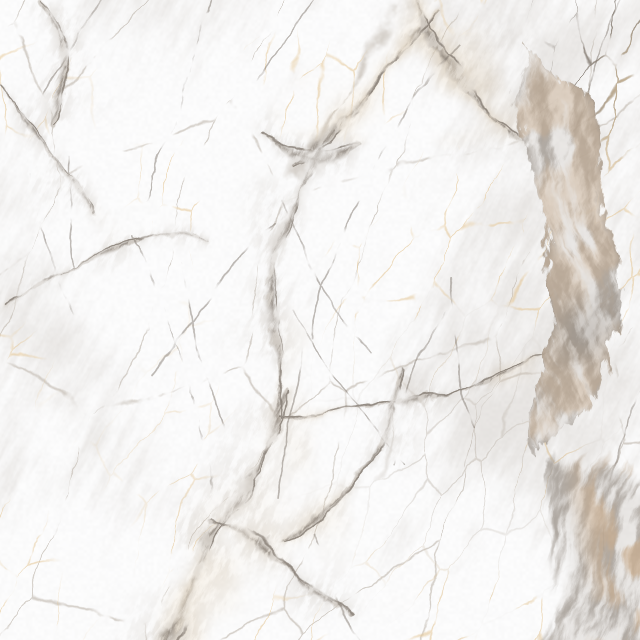
This texture is drawn by a three.js fragment shader. Its source:

```glsl
// White marble: pale clouds, broken smoky veins and a streaked tan seam at right.
// Bowed strokes are crinkled by layered sines and frayed by grain; cellular borders
// give the hairline cracks, and stretched value noise gives the mineral streaks.
#define WHITE vec3(0.985, 0.985, 0.986)
#define HAZE vec3(0.905, 0.895, 0.885)
#define ASH vec3(0.80, 0.775, 0.745)
#define SMOKE vec3(0.50, 0.465, 0.43)
#define TAN vec3(0.78, 0.66, 0.53)
#define GOLD vec3(0.90, 0.79, 0.61)
#define CRINKLE 0.014
#define CRACK_SCALE 5.0
#define STRANDS 16
#define SOFT_EDGE 0.0014

varying vec2 vUv;

float hash(vec2 p) {
  p = fract(p * vec2(0.1731, 0.3197) + 0.137);
  p += dot(p, p.yx + 23.45);
  return fract((p.x + p.y) * p.x * 7.31);
}

float noise(vec2 p) {
  vec2 i = floor(p), f = fract(p), e = vec2(1.0, 0.0);
  f = f * f * (3.0 - 2.0 * f);
  return mix(mix(hash(i), hash(i + e), f.x), mix(hash(i + e.yx), hash(i + e.xx), f.x), f.y);
}

float fbm(vec2 p) {
  float sum = 0.0, amp = 0.533;
  for (int i = 0; i < 4; i++) {
    sum += amp * noise(p);
    p = mat2(1.6, 1.2, -1.2, 1.6) * p + 7.3;
    amp *= 0.5;
  }
  return sum;
}

// Thin line along cell borders, where the two nearest centres tie
float cellCrack(vec2 p, float width) {
  vec2 cell = floor(p), near = vec2(8.0);
  for (int y = -1; y <= 1; y++) {
    for (int x = -1; x <= 1; x++) {
      vec2 c = cell + vec2(x, y);
      float d = length(c + vec2(hash(c), hash(c + 41.7)) - p);
      near = d < near.x ? vec2(d, near.x) : vec2(near.x, min(near.y, d));
    }
  }
  return 1.0 - smoothstep(0.0, width, near.y - near.x);
}

vec2 crinkle(vec2 p) {
  float freq = 9.0, amp = CRINKLE;
  for (int i = 0; i < 5; i++) {
    p += amp * sin(freq * (mat2(0.8, 0.6, -0.6, 0.8) * p).yx + float(i) * 1.7);
    freq *= 1.9;
    amp *= 0.52;
  }
  return p;
}

// Bowed stroke from a to b; ink holds dark filament, frayed body and halo
void addVein(inout vec3 ink, vec2 p, vec2 a, vec2 b, float bow, float width, float fray) {
  float len = length(b - a);
  vec2 axis = (b - a) / len, q = p - a;
  float along = dot(q, axis), t = clamp(along / len, 0.0, 1.0), arch = 4.0 * t * (1.0 - t);
  float side = dot(q, vec2(-axis.y, axis.x)) - bow * arch, over = along - t * len;
  width *= 0.4 + 0.6 * sqrt(arch);
  float d = length(vec2(side, over)), rim = length(vec2(side - 0.6 * width, over));
  float body = 1.0 - smoothstep(0.1 * width, width + SOFT_EDGE, d + fray * (1.6 * width + 0.004));
  ink = max(ink, vec3(1.0 - smoothstep(0.0003, 0.0008 + SOFT_EDGE, rim), body, exp(-d / (width * 2.5 + 0.001))));
}

// Mineral streaks slanting by lean
float streaks(vec2 p, float lean) {
  return fbm(vec2((p.x + lean * p.y) * 60.0, p.y * 13.0));
}

void main() {
  vec2 uv = vUv, p = crinkle(uv);
  p += 0.008 * (vec2(fbm(uv * 60.0), fbm(uv * 60.0 + 31.0)) - 0.5);
  float swell = noise(uv * 17.0), patches = noise(uv * 6.0 + 3.0), fine = noise(uv * 210.0);
  float grain = fbm(vec2((uv.x - 0.4 * uv.y) * 110.0, uv.y * 45.0));
  float broken = smoothstep(0.36, 0.6, fbm(uv * 24.0 + 9.0));

  // Cloudy ground with slanting fibres
  float cloud = fbm(uv * 3.5 + 2.0) + 0.07 * smoothstep(0.3, 1.0, uv.y);
  cloud += 0.3 * (streaks(uv, -0.5) - 0.5) + 0.12 * (grain - 0.5);
  vec3 color = mix(WHITE, HAZE, smoothstep(0.43, 0.86, cloud));

  // Broken hairline cracks, tangled at the upper right, and gold threads
  vec2 slant = vec2(p.x - 0.4 * p.y, p.y * 0.5) * CRACK_SCALE;
  float tangle = smoothstep(0.8, 0.9, uv.x) * smoothstep(0.68, 0.85, uv.y);
  float lattice = exp(-40.0 * dot(uv - vec2(0.73, 0.29), uv - vec2(0.73, 0.29)));
  float small = cellCrack(slant * 3.0 + 5.0, 0.045);
  color = mix(color, ASH, cellCrack(slant, 0.016) * broken * 0.8);
  color = mix(color, ASH, small * lattice * 0.7);
  color = mix(color, SMOKE, small * tangle * broken * 0.8);
  color = mix(color, GOLD, small * broken * smoothstep(0.4, 0.7, noise(uv * 7.0 + 19.0)) * 0.6);

  // Main veins, then scattered slanting strands
  float w = mix(0.0015, 0.02, swell * swell), fray = grain - 0.42;
  vec3 ink = vec3(0.0), thin = vec3(0.0);
  addVein(ink, p, vec2(0.67, 0.99), vec2(0.47, 0.74), 0.01, w * 0.7, fray);
  addVein(ink, p, vec2(0.51, 0.77), vec2(0.42, 0.36), -0.03, w * 1.2, fray);
  addVein(ink, p, vec2(0.43, 0.4), vec2(0.24, -0.05), 0.01, w * 1.8, fray);
  addVein(ink, p, vec2(0.34, 0.2), vec2(0.56, 0.03), 0.01, w * 1.2, fray);
  addVein(ink, p, vec2(0.42, 0.77), vec2(0.57, 0.78), -0.02, w, fray);
  addVein(ink, p, vec2(0.64, 0.43), vec2(0.44, 0.16), 0.02, w, fray);
  addVein(ink, p, vec2(0.42, 0.36), vec2(0.89, 0.45), -0.02, w * 0.5, fray);
  addVein(ink, p, vec2(0.62, 1.03), vec2(0.83, 0.78), -0.02, w * 1.3, fray);
  addVein(ink, p, vec2(0.01, 0.87), vec2(0.13, 0.66), 0.01, w, fray);
  addVein(ink, p, vec2(0.07, 1.0), vec2(0.09, 0.82), 0.03, w * 1.3, fray);
  addVein(ink, p, vec2(0.0, 0.52), vec2(0.33, 0.61), 0.03, w * 0.6, fray);
  addVein(thin, p, vec2(0.33, 1.0), vec2(0.23, 0.66), 0.01, w * 0.3, fray);
  addVein(thin, p, vec2(0.19, 0.61), vec2(0.33, 0.24), 0.01, w * 0.3, fray);
  for (int i = 0; i < STRANDS; i++) {
    vec2 id = vec2(i, 3 * i + 1), a = vec2(hash(id), hash(id + 5.0));
    vec2 reach = vec2(hash(id + 9.0) - 0.4, 0.6) * 0.4;
    addVein(thin, mix(uv, p, 0.6), a - reach * 0.5, a + reach * 0.5, 0.01, 0.0006, fray);
  }
  float dark = smoothstep(0.34, 0.66, grain);
  color = mix(color, ASH, ink.z * mix(0.05, 0.5, dark));
  color = mix(color, GOLD, ink.z * smoothstep(0.6, 0.8, patches) * 0.25);
  color = mix(color, mix(ASH, SMOKE, dark), ink.y * (0.4 + 0.5 * broken));
  color = mix(color, SMOKE, max(ink.x * 0.75, thin.x * 0.5) * broken);

  // Streaked seam: a curved upper blade and a broad foot in the corner
  float above = streaks(p, 0.3), below = streaks(p, -0.4), h = p.y - 0.48;
  float middle = 0.925 - 0.6 * h * h - 0.25 * max(-h, 0.0);
  float blade = 0.052 * smoothstep(0.25, 0.36, p.y) * (1.0 - smoothstep(0.84, 0.97, p.y));
  float edge = blade - abs(p.x - middle) + 0.05 * (above - 0.52) + 0.015 * fray;
  float foot = min(p.x - 0.84 - 0.13 * p.y, 0.26 - p.y) + 0.06 * (below - 0.5);
  float isBlade = smoothstep(0.0, 0.006, edge) * step(0.002, blade), isFoot = smoothstep(-0.005, 0.025, foot);
  vec2 k = p - vec2(0.925, 0.47);
  float knot = exp(-350.0 * dot(k, k)), streak = mix(below, above, isBlade);
  float shade = smoothstep(0.3, 0.75, streak + 0.4 * (grain - 0.5)) * 0.8 + 0.4 * knot;
  vec3 mineral = mix(HAZE, mix(ASH, SMOKE, 0.65), min(shade, 1.0));
  float warm = mix(smoothstep(0.88, 0.96, p.x), 0.6, isBlade) * smoothstep(0.4, 0.6, noise(p * 22.0) * 0.5 + 0.5 * streak);
  mineral = mix(mineral, TAN, warm * 0.7 * (1.0 - knot));
  mineral = mix(mineral, SMOKE, isBlade * (1.0 - smoothstep(0.0, 0.012, edge)) * broken * 0.5);
  color = mix(color, mineral, max(isBlade, isFoot) * 0.92);
  gl_FragColor = vec4(color + 0.016 * (fine - 0.5), 1.0);
}
```
